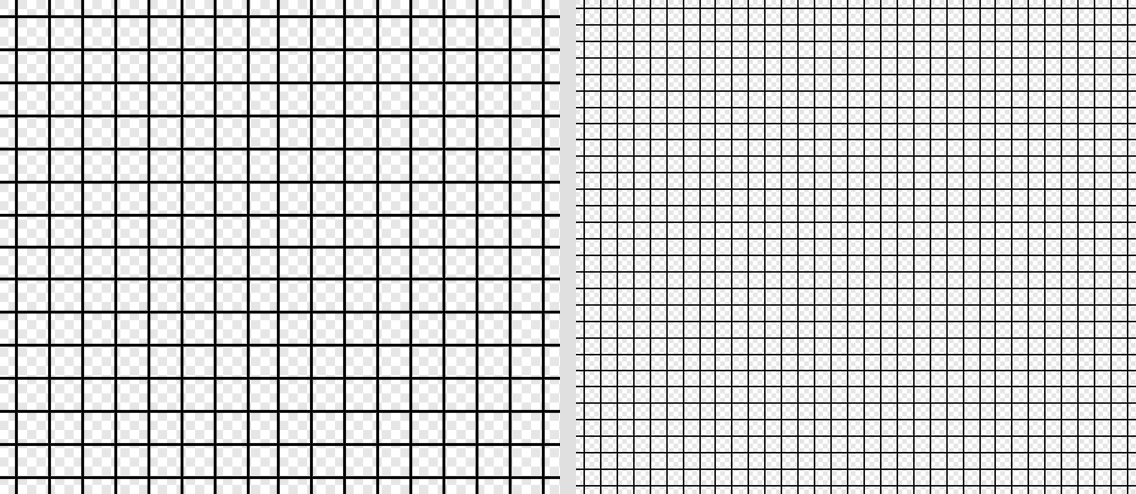
Left, the tile; right, the same tile 2 across and 2 down.
A Shadertoy shader for this pattern:

```glsl
const vec2 LINE_COUNT = vec2(17.0, 15.0);
const vec2 FIRST_LINE = vec2(0.0293, 0.0332);   // share of the canvas
const vec2 NARROW_LOSS = vec2(0.0055, 0.005);   // width missing from the narrow cells
const vec2 NARROW_A = vec2(7.0, 6.0);           // indices of the narrow cells
const vec2 NARROW_B = vec2(7.0, 7.0);
const float LINE_WIDTH = 0.0058;                // share of the canvas height

const vec2 CHECK_COUNT = vec2(60.0, 54.0);      // even, so the checks wrap
const vec2 CHECK_SHIFT = vec2(0.1, 0.0);

const vec3 WHITE = vec3(1.0);
const vec3 PALE_GREY = vec3(0.9);
const vec3 LINE_COLOR = vec3(0.0);

// Signed checkerboard: +1 and -1 on alternate squares, smooth at the borders
float checker(vec2 uv) {
    vec2 q = uv * CHECK_COUNT + CHECK_SHIFT;
    vec2 pixel = CHECK_COUNT / iResolution.xy;
    vec2 edge = 2.0 * (abs(fract(0.5 * q + 0.25) - 0.5) - 0.25);
    vec2 wave = clamp(2.0 * edge / pixel, -1.0, 1.0);
    return wave.x * wave.y;
}

// Distance to the nearest vertical and horizontal line, in canvas shares
vec2 lineDistance(vec2 uv) {
    vec2 pitch = (1.0 + NARROW_LOSS) / LINE_COUNT;
    vec2 loss = 0.5 * NARROW_LOSS;
    vec2 q = fract(uv - FIRST_LINE);

    // Skip the missing width at the middle of each narrow cell
    q += loss * step((NARROW_A + 0.5) * pitch - 0.5 * loss, q);
    q += loss * step((NARROW_B + 0.5) * pitch - 0.5 * loss, q);

    return abs(fract(q / pitch + 0.5) - 0.5) * pitch;
}

void mainImage(out vec4 fragColor, in vec2 fragCoord) {
    vec2 uv = fragCoord / iResolution.xy;
    float pixel = 1.0 / iResolution.y;

    // Pale checks
    vec3 color = mix(PALE_GREY, WHITE, 0.5 + 0.5 * checker(uv));

    // Black grid, with equal line widths on both axes
    vec2 d = lineDistance(uv) * vec2(iResolution.x / iResolution.y, 1.0);
    float nearest = min(d.x, d.y) - 0.5 * LINE_WIDTH;
    float ink = 1.0 - smoothstep(-0.75 * pixel, 0.75 * pixel, nearest);
    color = mix(color, LINE_COLOR, ink);

    fragColor = vec4(color, 1.0);
}
```
